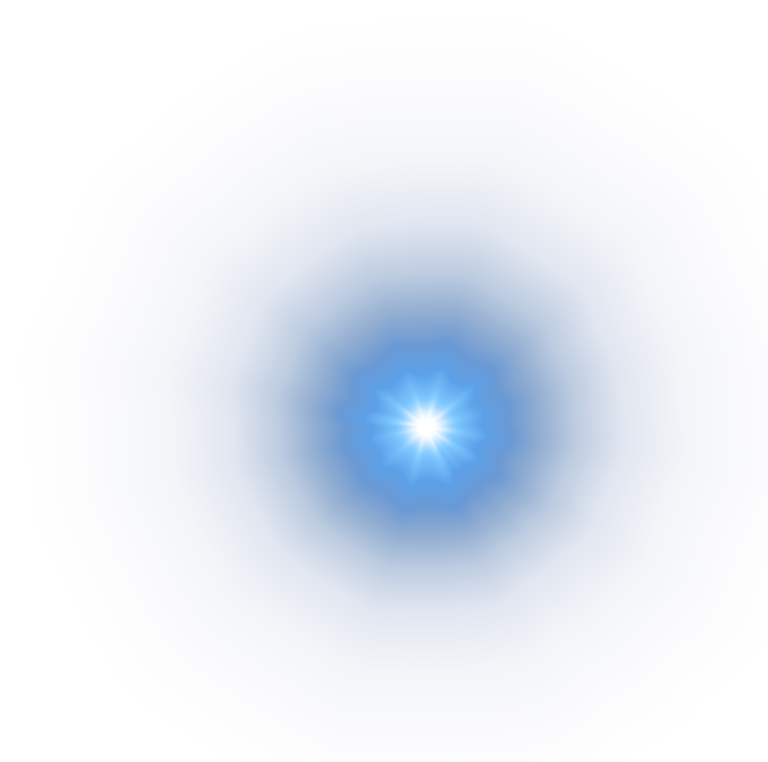
This background is drawn by a WebGL 1 fragment shader. Its source:

```glsl
precision highp float;
// A white-hot star with soft rays and a blue halo that fades into white.

uniform vec2 u_resolution;

const float TAU = 6.2831853;
const vec2 STAR_CENTER = vec2(0.555, 0.440);
const float HALO_LIFT = 0.014;      // upward drift of the outer halo

const int RAY_COUNT = 12;
const float RAY_START = 0.21;       // angle of the first ray
const float RAY_SWAY = 0.12;        // uneven spacing of the rays
const float RAY_SHARPNESS = 130.0;
const float RAY_MEAN = 0.29;        // average ray light, keeps the size steady
const float RAY_INNER = 0.27;       // stretch near the core
const float RAY_OUTER = 0.035;      // stretch in the halo
const float STREAK_COUNT = 56.0;
const float STREAK_AMOUNT = 0.35;

const vec3 WHITE = vec3(1.0);
const vec3 SKY = vec3(0.49, 0.78, 1.0);
const vec3 AZURE = vec3(0.36, 0.63, 0.91);
const vec3 BLUE = vec3(0.42, 0.60, 0.83);
const vec3 STEEL = vec3(0.57, 0.68, 0.82);
const vec3 MIST = vec3(0.74, 0.80, 0.88);
const vec3 PALE = vec3(0.88, 0.90, 0.94);
const vec3 HAZE = vec3(0.955, 0.96, 0.975);

float hash(float n) {
  return fract(sin(n * 127.1) * 43758.5453);
}

// Value noise that wraps around the full circle
float streaks(float angle) {
  float x = (angle / TAU + 0.5) * STREAK_COUNT;
  float cell = floor(x);
  float a = hash(mod(cell, STREAK_COUNT));
  float b = hash(mod(cell + 1.0, STREAK_COUNT));
  return mix(a, b, smoothstep(0.0, 1.0, x - cell)) - 0.5;
}

// Narrow lobes at slightly uneven angles
float rays(float angle) {
  float light = 0.0;
  for (int i = 0; i < RAY_COUNT; i++) {
    float n = float(i);
    float sway = 0.095 - RAY_SWAY * cos((n - 1.0) * TAU / 6.0);
    float direction = RAY_START + n * TAU / float(RAY_COUNT) + sway;
    float strength = 0.45 + 0.5 * hash(n + 3.0);
    light += strength * exp(RAY_SHARPNESS * (cos(angle - direction) - 1.0));
  }
  return light - RAY_MEAN;
}

// Linear step between two radii
float ramp(float start, float end, float r) {
  return clamp((r - start) / (end - start), 0.0, 1.0);
}

// Colour from the core outwards
vec3 glow(float r) {
  vec3 color = mix(WHITE, SKY, smoothstep(0.008, 0.044, r));
  color = mix(color, AZURE, ramp(0.040, 0.075, r));
  color = mix(color, BLUE, ramp(0.075, 0.110, r));
  color = mix(color, STEEL, ramp(0.110, 0.148, r));
  color = mix(color, MIST, ramp(0.148, 0.195, r));
  color = mix(color, PALE, ramp(0.195, 0.255, r));
  color = mix(color, HAZE, ramp(0.255, 0.340, r));
  return mix(color, WHITE, 1.0 - pow(1.0 - ramp(0.340, 0.560, r), 1.6));
}

void main() {
  vec2 p = (gl_FragCoord.xy - STAR_CENTER * u_resolution) / u_resolution.y;

  // Lift the halo while the core stays in place
  p.y -= HALO_LIFT * smoothstep(0.08, 0.30, length(p));
  float radius = length(p);
  float angle = atan(p.y, p.x + 1e-6);

  // Rays stretch the glow along their directions
  float stretch = mix(RAY_INNER, RAY_OUTER, smoothstep(0.03, 0.16, radius));
  float pattern = rays(angle) + STREAK_AMOUNT * streaks(angle);
  gl_FragColor = vec4(glow(radius * (1.0 - stretch * pattern)), 1.0);
}
```
